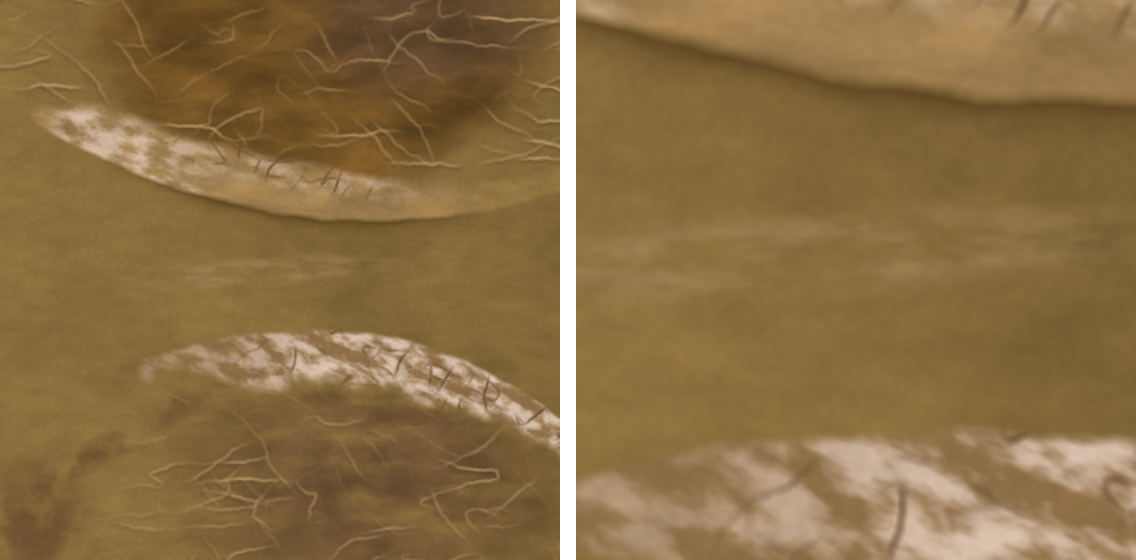
Left, the full canvas; right, a detail of the centre.
Write a WebGL 2 fragment shader that draws this texture.

```glsl
#version 300 es
precision highp float;
// Weathered ochre hide: two sunken brown hollows bordered by glossy raised rims.
// Parabolic bands shape the rims, soft ellipses stain the hollows, and contours
// of warped gradient noise draw the pale wrinkles and dark cracks.
uniform vec2 u_resolution;
out vec4 fragColor;

const vec3 OCHRE = vec3(0.56, 0.445, 0.245);
const vec3 OLIVE = vec3(0.475, 0.38, 0.205);
const vec3 UMBER = vec3(0.405, 0.285, 0.125);
const vec3 MAUVE = vec3(0.39, 0.285, 0.185);
const vec3 TAN = vec3(0.62, 0.49, 0.31);
const vec3 PALE = vec3(0.86, 0.765, 0.69);
const vec3 CRACK = vec3(0.39, 0.28, 0.175);
const vec3 RIDGE = vec3(0.70, 0.58, 0.40);

vec2 gradient(vec2 cell) {
  vec3 q = fract(cell.xyx * vec3(0.1031, 0.1030, 0.0973));
  q += dot(q, q.yzx + 33.33);
  float angle = 6.2832 * fract((q.x + q.y) * q.z);
  return vec2(cos(angle), sin(angle));
}

float noise(vec2 p) {
  vec2 i = floor(p), f = p - i, e = vec2(1, 0);
  vec2 w = f * f * f * (f * (f * 6.0 - 15.0) + 10.0);
  float a = dot(gradient(i), f);
  float b = dot(gradient(i + e), f - e);
  float c = dot(gradient(i + e.yx), f - e.yx);
  float d = dot(gradient(i + 1.0), f - 1.0);
  return mix(mix(a, b, w.x), mix(c, d, w.x), w.y);
}

float fbm(vec2 p) {
  float sum = 0.0, gain = 0.6;
  for (int i = 0; i < 4; i++) {
    sum += gain * noise(p);
    p = mat2(1.6, 1.2, -1.2, 1.6) * p + 7.3;
    gain *= 0.5;
  }
  return sum;
}

vec2 rotate(vec2 p, float angle) {
  float c = cos(angle), s = sin(angle);
  return vec2(c * p.x + s * p.y, c * p.y - s * p.x);
}

// Even-width line along the zero contour of stretched, warped noise.
float crease(vec2 p, vec2 scale, float width) {
  float n = noise(p * scale + 0.28 * vec2(fbm(p * 9.0), fbm(p * 13.0 + 4.0)));
  float slope = length(vec2(dFdx(n), dFdy(n))) * u_resolution.y;
  return 1.0 - smoothstep(0.0, width, abs(n) / max(slope, 1.0));
}

float ellipse(vec2 p, vec2 center, vec2 radii, float blur) {
  return 1.0 - smoothstep(1.0 - blur, 1.0 + blur, length((p - center) / radii));
}

// Coverage of a band: depth runs from 0 at its outer edge to thickness.
float band(float depth, float thickness) {
  return smoothstep(-0.006, 0.006, depth)
       * (1.0 - smoothstep(-0.016, 0.016, depth - thickness));
}

// Pale wrinkles, each with a darker groove beneath.
vec3 wrinkle(vec3 color, vec2 p, vec2 scale, float amount) {
  amount *= smoothstep(-0.1, 0.4, noise(p * vec2(7, 11) + scale));
  color = mix(color, CRACK, 0.4 * amount * crease(p + vec2(0, 0.006), scale, 0.007));
  return mix(color, RIDGE, 0.85 * amount * crease(p, scale, 0.0055));
}

// Glossy skin broken up by streaks and short dark cracks.
vec3 gloss(vec3 color, vec2 p, float tilt, float amount, float cracking) {
  vec2 q = rotate(p, tilt);
  float shine = smoothstep(-0.26, 0.24, fbm(q * vec2(18, 34)));
  float broken = smoothstep(-0.25, 0.3, noise(p * 21.0 + 3.0));
  float net = max(0.7 * crease(q, vec2(8, 27), 0.005),
                  crease(rotate(p, 1.1) + 2.0, vec2(8, 24), 0.005));
  color = mix(color, PALE, amount * shine);
  return mix(color, CRACK, 0.75 * cracking * broken * net);
}

void main() {
  vec2 p = gl_FragCoord.xy / u_resolution;
  float broad = fbm(p * 4.0 + 2.0), wobble = fbm(p * 11.0);
  float streak = fbm(p * vec2(7, 19) + 9.0);
  vec2 bent = p + 0.06 * vec2(wobble, broad);

  // Rim outlines
  float x = p.x - 0.67;
  float upDepth = p.y - 0.607 - 0.47 * x * x + 0.01 * wobble;
  float upThick = 0.018 + 0.03 * wobble + 0.075 * smoothstep(0.03, 0.22, p.x)
                * (1.0 - 0.65 * smoothstep(0.45, 0.95, p.x));
  x = p.x - 0.58;
  float lowDepth = 0.41 - mix(0.5, 0.9, step(0.0, x)) * x * x - p.y + 0.012 * wobble;
  float lowThick = 0.03 + 0.05 * wobble + 0.065 * smoothstep(0.25, 0.5, p.x)
                 - 0.035 * smoothstep(0.75, 1.0, p.x);
  float upInside = smoothstep(0.0, 0.03, upDepth - upThick);
  float lowInside = smoothstep(0.0, 0.03, lowDepth - lowThick);

  // Flat skin and stained hollows
  float shade = 0.42 + 1.1 * broad + 0.5 * streak + 0.6 * (p.x - 0.45);
  vec3 color = mix(OCHRE, OLIVE, clamp(shade, 0.0, 1.0));
  float dusk = ellipse(bent, vec2(0.78, 0.97), vec2(0.22, 0.13), 0.5);
  vec3 stain = mix(UMBER, MAUVE * 0.95, dusk) * (1.03 + 0.5 * broad + 0.45 * streak);
  color = mix(color, stain, 0.92 * ellipse(bent, vec2(0.57, 0.92), vec2(0.39, 0.24), 0.16));
  float low = ellipse(bent, vec2(0.66, 0.15), vec2(0.3, 0.2), 0.6) * lowInside;
  color = mix(color, MAUVE * (1.06 + 0.5 * wobble), 0.78 * low * smoothstep(-0.5, 0.15, streak));
  float corner = ellipse(bent, vec2(0.08, 0.07), vec2(0.07, 0.1), 0.7);
  float seam = ellipse(rotate(bent - vec2(0.23, 0.21), 0.56), vec2(0), vec2(0.19, 0.02), 0.8);
  color = mix(color, CRACK, 0.75 * max(corner, seam) * smoothstep(-0.3, 0.2, wobble));

  // Wrinkles inside the hollows, mostly lying flat
  float inside = max(upInside, 0.9 * lowInside * smoothstep(0.08, 0.4, p.x));
  color = wrinkle(color, p, vec2(2.6, 17), inside);
  color = wrinkle(color, rotate(p, 0.45) + 3.0, vec2(4.5, 16), 0.6 * inside);
  color = wrinkle(color, rotate(p, -0.8) + 6.0, vec2(5, 17), 0.5 * inside);

  // Upper rim: tan lip, gloss toward its inner edge, shadow below
  float left = smoothstep(0.06, 0.13, p.x) * (1.0 - smoothstep(0.28, 0.42, p.x));
  float inner = smoothstep(0.35, 0.75, upDepth / upThick) * (1.0 - smoothstep(0.6, 0.85, p.x));
  vec3 lip = mix(TAN, OCHRE * 1.04, smoothstep(0.65, 1.0, p.x)) * (1.0 + 0.25 * streak);
  lip = gloss(lip, p, -0.35, max(0.8 * left, 0.6 * inner), inner * smoothstep(0.25, 0.4, p.x));
  float shadow = exp(-abs(upDepth + 0.005) / 0.009) * (1.0 - smoothstep(0.15, 0.4, abs(p.x - 0.53)));
  color = mix(color, UMBER * 0.8, 0.65 * shadow);
  color = mix(color, lip, band(upDepth, upThick) * smoothstep(0.03, 0.1, p.x));

  // Lower rim: bright cracked crest
  float bright = smoothstep(0.34, 0.6, p.x);
  vec3 crest = gloss(mix(TAN, CRACK, 0.3), p + 5.0, -0.45, mix(0.45, 0.95, bright), bright);
  color = mix(color, crest, band(lowDepth, lowThick) * smoothstep(0.24, 0.27, p.x));

  // Faint sheen on the flat skin, then mottling and grain
  float sheen = ellipse(rotate(p - vec2(0.47, 0.515), 0.07), vec2(0), vec2(0.18, 0.02), 0.7);
  color = mix(color, RIDGE * 0.93, 0.75 * sheen * smoothstep(-0.3, 0.3, fbm(p * vec2(12, 40))));
  color *= 1.0 + 0.1 * fbm(p * vec2(22, 45)) + 0.04 * noise(p * 130.0);
  fragColor = vec4(color, 1.0);
}
```
